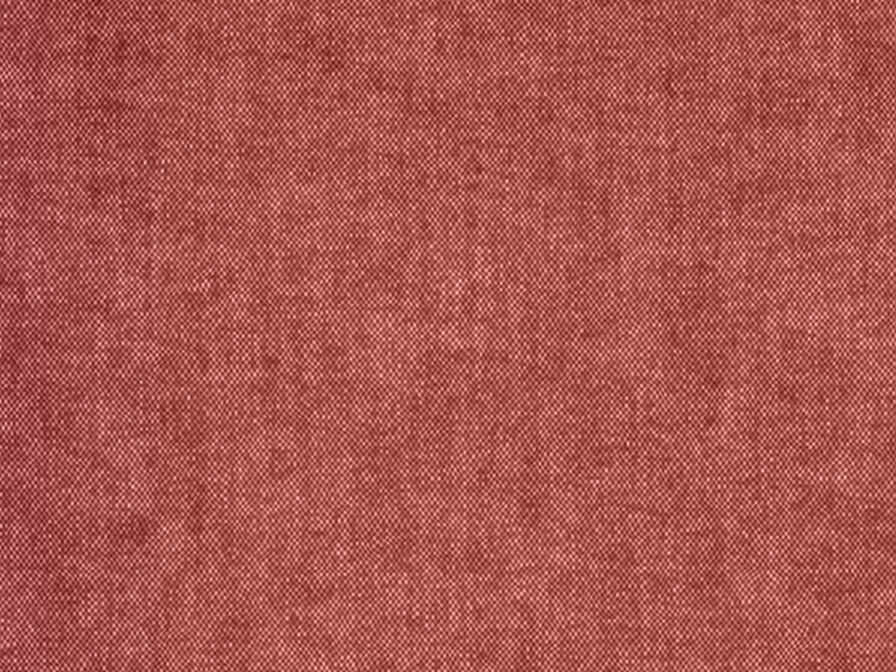
This texture is drawn by a WebGL 1 fragment shader. Its source:

```glsl
precision highp float;
// Draws a plain-woven red upholstery cloth with pale staggered thread grains.
uniform vec2 u_resolution;

const float PI = 3.14159265;
const vec3 CLOTH_RED = vec3(0.659, 0.338, 0.306);
const vec3 SHADE_TINT = vec3(-0.015, -0.02, 0.012);
const vec2 WEAVE_COUNT = vec2(112.0, 87.0); // repeats per canvas height

float hash(vec2 p) {
  vec3 q = fract(vec3(p.xyx) * 0.1031);
  q += dot(q, q.yzx + 33.33);
  return fract((q.x + q.y) * q.z);
}

// Smooth value noise centred on zero, from -0.5 to 0.5
float noise(vec2 p) {
  vec2 cell = floor(p);
  vec2 f = fract(p);
  f = f * f * (3.0 - 2.0 * f);
  float low = mix(hash(cell), hash(cell + vec2(1.0, 0.0)), f.x);
  float high = mix(hash(cell + vec2(0.0, 1.0)), hash(cell + vec2(1.0, 1.0)), f.x);
  return mix(low, high, f.y) - 0.5;
}

// Cloudy mix of several noise sizes
float clouds(vec2 p) {
  float sum = 0.0;
  float weight = 0.5;
  for (int i = 0; i < 4; i++) {
    sum += weight * noise(p);
    p = p * 2.03 + 17.3;
    weight *= 0.6;
  }
  return sum;
}

// How pale one grain is: own dye, plus runs along weft and warp
float grainDye(vec2 id, float seed) {
  float own = hash(id + seed) - 0.5;
  float weft = noise(id * vec2(0.25, 1.0) + seed);
  float warp = noise(id * vec2(1.0, 0.12) + seed * 2.0);
  return 1.0 + 0.55 * own + 0.4 * weft + 0.4 * warp;
}

// Two interleaved grids of rounded grains form the weave
float weave(vec2 p) {
  float sum = 0.0;
  for (int k = 0; k < 2; k++) {
    float layer = float(k);
    vec2 q = p + 0.5 * layer;
    vec2 fromCentre = fract(q) - 0.5;
    float bump = cos(PI * fromCentre.x) * cos(PI * fromCentre.y);
    sum += bump * bump * grainDye(floor(q), 57.0 * layer + 3.0);
  }
  return sum;
}

void main() {
  vec2 uv = gl_FragCoord.xy / u_resolution.y;
  float across = gl_FragCoord.x / u_resolution.x;

  // Threads wander slightly from a straight grid
  vec2 wander = vec2(noise(uv * 38.0), noise(uv * 43.0 + 91.0)) * 0.45;
  float tone = 0.38 * (weave(uv * WEAVE_COUNT + wander) - 0.5);

  // Fibre fuzz, mottled patches and long faint warp streaks
  tone += 0.11 * noise(uv * 260.0 + 11.0);
  tone += 0.09 * clouds(uv * vec2(20.0, 24.0));
  tone += 0.05 * clouds(uv * vec2(34.0, 3.0) + 40.0);

  // Gentle light: dimmer at the left and top edges
  float edgeShade = 1.0 - smoothstep(0.0, 0.3, across);
  tone += 0.012 - 0.035 * edgeShade - 0.02 * smoothstep(0.6, 1.0, uv.y);

  vec3 colour = CLOTH_RED + tone + SHADE_TINT * edgeShade;
  gl_FragColor = vec4(clamp(colour, 0.0, 1.0), 1.0);
}
```
